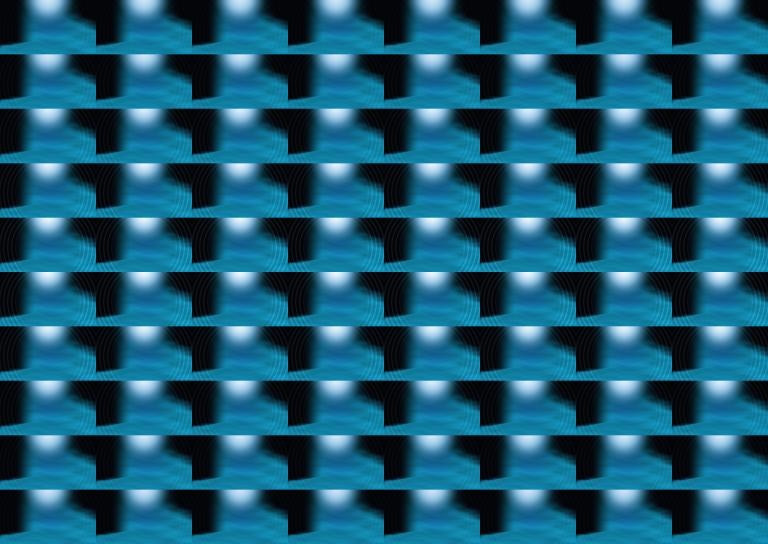
Write a WebGL 1 fragment shader that draws this pattern.

```glsl
precision highp float;
// Grid of 8 by 10 stage scenes: a white spotlight over streaky teal mist with faint rings.
uniform vec2 u_resolution;

const vec2 REPEATS = vec2(8.0, 10.0);
const float TAU = 6.2831853;
const float CELL_HEIGHT = 0.566; // height of a cell in cell widths
const vec3 NIGHT = vec3(0.012, 0.016, 0.028);
const vec3 TEAL = vec3(0.06, 0.50, 0.635);
const vec3 BLUE = vec3(0.08, 0.36, 0.62);
const vec3 HALO = vec3(0.45, 0.69, 0.86);
const vec3 WHITE = vec3(0.95, 0.985, 1.0);

// Layered sines stretched sideways, from about -1 to 1.
float streaks(vec2 p, float phase) {
  float sum = 0.0;
  float gain = 0.5;
  vec2 freq = vec2(5.0, 17.0);
  for (int i = 0; i < 4; i++) {
    float bend = 1.3 * sin(p.x * freq.x * 1.4 + phase);
    sum += gain * sin(dot(p, freq) + bend + phase);
    freq = vec2(-freq.x * 1.6, freq.y * 1.7);
    phase += 1.9;
    gain *= 0.6;
  }
  return sum;
}

// Soft coverage of the mist: full width at the floor, a column above.
float mistMask(vec2 p, float ripple) {
  float y = p.y + 0.05 * ripple;
  float left = mix(-0.15, 0.25, smoothstep(0.06, 0.27, y));
  float right = mix(1.2, 0.74, smoothstep(0.28, 0.8, y));
  return smoothstep(left - 0.10, left + 0.13, p.x)
       * (1.0 - smoothstep(right - 0.15, right + 0.12, p.x));
}

// Thin concentric rings that show only toward the sides of a cell.
float rings(vec2 p, float spacing) {
  float radius = length((p - vec2(0.5, 0.45)) * vec2(1.0, CELL_HEIGHT));
  float line = pow(0.5 + 0.5 * cos(TAU * radius / spacing), 4.0);
  return line * smoothstep(0.30, 0.38, radius) * (1.0 - smoothstep(0.50, 0.58, radius));
}

// Distance from a point, scaled to an ellipse of the given radii.
float ellipse(vec2 p, vec2 centre, vec2 radii) {
  return length((p - centre) / radii);
}

vec3 scene(vec2 p, float strength, float phase) {
  float ripple = streaks(p, phase);
  float mist = mistMask(p, ripple);

  // Mist: bright at the floor, dimmer above, bluer in the core
  float core = 1.0 - smoothstep(0.0, 1.0, ellipse(p, vec2(0.52, 0.52), vec2(0.3, 0.42)));
  float floorGlow = 1.0 - smoothstep(0.3, 1.0, p.y);
  float shade = mix(0.55, 1.02, floorGlow) + 0.13 * ripple * floorGlow;
  vec3 col = mix(NIGHT, mix(TEAL, BLUE, 0.6 * core) * shade, mist);

  // Rings, strongest in the middle rows
  vec3 ringTint = mix(vec3(0.07, 0.08, 0.10), vec3(0.05, 0.13, 0.15), mist);
  col += ringTint * rings(p, 0.042) * mix(0.15, 1.0, strength);

  // Spotlight hanging from the top edge
  float d = ellipse(p, vec2(0.5, 1.03), vec2(0.25, 0.46));
  float halo = 1.0 - smoothstep(0.35, 1.15, d);
  float hot = 1.0 - smoothstep(0.0, 0.8, d);
  col = mix(col, HALO, halo);
  return mix(col, WHITE, hot * mix(0.72, 1.0, strength));
}

// Scene of the cell that holds uv, with its row and column variation.
vec3 grid(vec2 uv) {
  vec2 g = uv * REPEATS;
  vec2 id = mod(floor(g), REPEATS);
  float strength = 0.5 - 0.5 * cos(TAU * (id.y + 0.5) / REPEATS.y);
  float phase = 0.6 + 0.12 * sin(TAU * id.x / REPEATS.x) + 0.15 * strength;
  return scene(fract(g), strength, phase);
}

void main() {
  // Average 3 by 3 samples to smooth the cell borders and fine lines
  vec3 sum = vec3(0.0);
  for (int j = 0; j < 3; j++) {
    for (int i = 0; i < 3; i++) {
      vec2 offset = (vec2(float(i), float(j)) - 1.0) / 3.0;
      sum += grid((gl_FragCoord.xy + offset) / u_resolution);
    }
  }
  gl_FragColor = vec4(sum / 9.0, 1.0);
}
```
